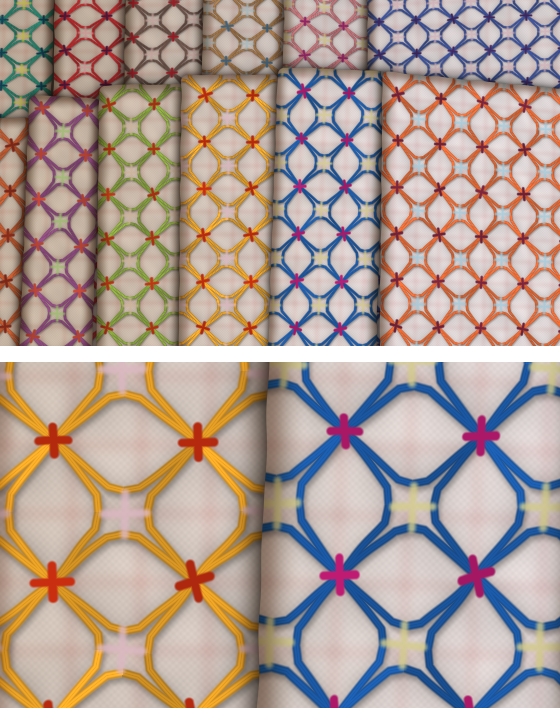
Top, the full canvas; bottom, a detail of the centre.
Give the GLSL for this pattern, as a Shadertoy shader.

```glsl
// Two overlapping rows of folded cloths, each embroidered with a lattice of bent threads.
// Each cloth is a rounded box with its own stitch grid, folded by symmetry to one quarter
// cell; hashes and layered sines vary the hand stitching, and cloths are painted back to front.

const int CLOTHS = 12;

// Left edge, right edge, top edge (downwards), lean; in percent of canvas height.
const vec4 FRAME[CLOTHS] = vec4[](
    vec4(-6, 16, -9, -.03), vec4(15.8, 37, -9, -.01), vec4(36.5, 60, -9, -.02),
    vec4(59, 83, -9, -.02), vec4(82.3, 107, -9, -.02), vec4(106, 175, -9, .01),
    vec4(-8, 9, 34, -.04), vec4(8.6, 29.5, 27.4, -.04), vec4(28.6, 53, 24.7, -.01),
    vec4(52.4, 80.5, 21.7, -.01), vec4(80.3, 111.5, 19.4, -.035), vec4(110.6, 175, 20.5, -.01));

// Position of one knot, then the horizontal and vertical spacing.
const vec4 GRID[CLOTHS] = vec4[](
    vec4(13, 15.2, 11.8, 9.6), vec4(19, 14.6, 12, 10), vec4(38.8, 11, 11.6, 10.1),
    vec4(66, 7.2, 11.6, 10), vec4(88.6, 15.4, 11, 9.8), vec4(109.5, 15.8, 10.6, 9.3),
    vec4(3.8, 42, 13, 13.1), vec4(12.4, 31, 13, 13.2), vec4(31.6, 30.4, 13, 12.9),
    vec4(59.3, 27.6, 13.8, 13.45), vec4(88, 26.2, 13, 13.75), vec4(115.2, 27, 12.2, 13.45));

const vec3 THREAD[CLOTHS] = vec3[](
    vec3(.10, .52, .43), vec3(.78, .12, .14), vec3(.42, .31, .27),
    vec3(.68, .48, .27), vec3(.82, .45, .48), vec3(.20, .30, .62),
    vec3(.78, .34, .16), vec3(.55, .27, .50), vec3(.53, .66, .22),
    vec3(.95, .65, .13), vec3(.08, .34, .66), vec3(.94, .40, .17));

const vec3 KNOT[CLOTHS] = vec3[](
    vec3(.08, .24, .32), vec3(.32, .10, .24), vec3(.68, .12, .16),
    vec3(.28, .42, .52), vec3(.60, .16, .42), vec3(.26, .16, .38),
    vec3(.50, .16, .10), vec3(.74, .27, .20), vec3(.70, .20, .08),
    vec3(.74, .17, .06), vec3(.70, .10, .42), vec3(.45, .14, .23));

const vec3 ACCENT[CLOTHS] = vec3[](
    vec3(.78, .76, .22), vec3(.84, .60, .60), vec3(.80, .66, .64),
    vec3(.66, .76, .78), vec3(.84, .80, .52), vec3(.86, .72, .76),
    vec3(.58, .64, .34), vec3(.60, .74, .42), vec3(.80, .70, .60),
    vec3(.86, .72, .76), vec3(.83, .80, .55), vec3(.62, .80, .87));

// Sideways slope of the weave near the top fold.
const float DRAPE[CLOTHS] = float[](0., 0., -.03, .08, .15, -.06, 0., .06, -.02, 0., .04, .11);

float hash(vec2 p) {
    return fract(sin(dot(p, vec2(127.1, 311.7))) * 4375.85);
}

float waves(vec2 p) {
    return (sin(p.x + 1.7 * sin(p.y * .6)) + sin(p.y * 1.3 + 1.4 * sin(p.x * .7))
          + .5 * sin(p.x * 2.3 - p.y * 1.9)) / 2.5;
}

float segment(vec2 p, vec2 a, vec2 b) {
    vec2 ab = b - a;
    return length(p - a - ab * clamp(dot(p - a, ab) / dot(ab, ab), 0., 1.));
}

float roundBox(vec2 p, vec2 halfSize, float radius) {
    vec2 d = abs(p) - halfSize + radius;
    return length(max(d, 0.)) + min(max(d.x, d.y), 0.) - radius;
}

float cross2(vec2 p, float arm) {
    return min(segment(p, vec2(-arm, 0), vec2(arm, 0)), segment(p, vec2(0, -arm), vec2(0, arm)));
}

// Nearest of the steep and the shallow bent thread, in cell units.
float lattice(vec2 cell) {
    vec2 h = .5 - abs(fract(cell) - .5);
    float steep = min(segment(h, vec2(0), vec2(.31, .38)), segment(h, vec2(.31, .38), vec2(.33, .52)));
    float shallow = min(segment(h, vec2(0), vec2(.39, .32)), segment(h, vec2(.39, .32), vec2(.52, .35)));
    return min(steep, shallow);
}

float cover(float d, float blur) {
    return 1. - smoothstep(-blur, blur, d);
}

vec3 linen(vec2 p) {
    vec3 col = mix(vec3(.79, .72, .65), vec3(.89, .86, .86), smoothstep(10., 125., p.x));
    float plaid = pow(.5 + .5 * sin(p.x * .95), 6.) + pow(.5 + .5 * sin(p.y * .95), 6.);
    col -= vec3(.015, .045, .045) * plaid;
    return col * (1. + .035 * waves(p * .5) + .018 * sin(p.x * 9.) * sin(p.y * 9.));
}

vec3 embroider(vec3 col, vec2 cell, vec3 thread, vec3 knot, vec3 accent, float blur) {
    vec2 id = floor(cell + .5), mid = floor(cell);
    float tone = .88 + .24 * hash(floor(cell * 2.));
    float d = lattice(cell);
    float strand = .9 + .1 * sin(d * 190.);
    col *= 1. - .2 * exp(-d * 16.);
    col *= 1. - .25 * cover(lattice(cell - vec2(.015, .03)) - .03, .035);
    col = mix(col, thread * tone * strand, cover(d - .029, blur) * .95);

    vec2 toAccent = cell - mid - .5 + .04 * (hash(mid + 5.) - .5);
    col = mix(col, accent, .8 * cover(cross2(toAccent, .15) - .028, blur + .012));

    vec2 toKnot = cell - id;
    float turn = .5 * (hash(id) - .5);
    toKnot = mat2(cos(turn), -sin(turn), sin(turn), cos(turn)) * toKnot;
    float arm = .10 + .035 * hash(id + 9.);
    return mix(col, knot * (.9 + .2 * hash(id + 3.)), cover(cross2(toKnot, arm) - .031, blur));
}

void mainImage(out vec4 fragColor, in vec2 fragCoord) {
    float pixel = 100. / iResolution.y;
    vec2 p = fragCoord * pixel;
    p.y = 100. - p.y;
    vec3 col = vec3(.40, .32, .27);

    for (int i = 0; i < CLOTHS; i++) {
        vec4 frame = FRAME[i], grid = GRID[i];
        // Lean and drape the cloth, then measure to its folded border.
        vec2 q = p;
        q.x -= frame.w * (p.y - frame.z);
        q.y -= DRAPE[i] * (q.x - frame.x) * exp(-max(p.y - frame.z, 0.) / 45.);
        vec2 low = frame.xz, high = vec2(frame.y, 135);
        float border = roundBox(q - .5 * (low + high), .5 * (high - low), 1.8);
        border += .22 * waves(q * .45 + float(i));

        vec2 cell = (q - grid.xy) / grid.zw + .018 * vec2(waves(q * .3), waves(q.yx * .35 + 4.));
        vec3 cloth = embroider(linen(q), cell, THREAD[i], KNOT[i], ACCENT[i], .7 * pixel / grid.w + .006);
        float fold = smoothstep(-.5, 4., -border);
        cloth *= mix(vec3(.62, .56, .50), vec3(1), fold);
        if (i < 6) cloth *= .95;

        col *= 1. - .45 * exp(-max(border, 0.) / 1.3);
        col = mix(col, cloth, cover(border, .7 * pixel));
    }
    fragColor = vec4(col, 1);
}
```
